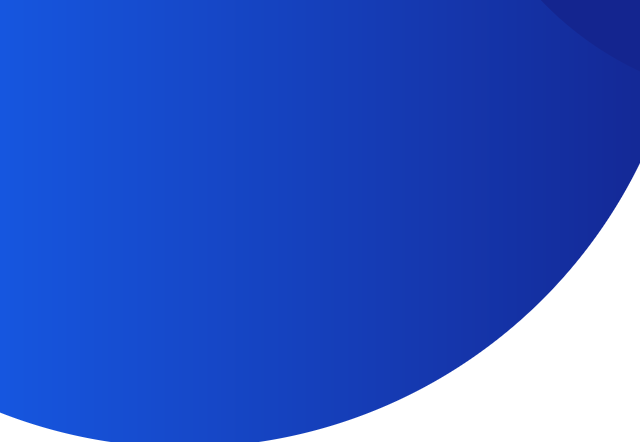
A WebGL 1 fragment shader for this background:

```glsl
precision highp float;

// A huge blue disc cropped by the canvas on a white ground, shaded by a
// horizontal gradient, with a second darker disc in the upper right corner.
// Both discs are distance functions in units of the canvas height.

uniform vec2 u_resolution;

// Smooth coverage of a disc: 1 inside, 0 outside.
float disc(vec2 point, vec2 center, float radius) {
    float pixel = 1.0 / u_resolution.y;
    float dist = length(point - center) - radius;
    return clamp(0.5 - dist / pixel, 0.0, 1.0);
}

void main() {
    vec2 point = gl_FragCoord.xy / u_resolution.y;
    float across = gl_FragCoord.x / u_resolution.x;

    // Gradient from bright blue to deep navy
    vec3 brightBlue = vec3(0.088, 0.338, 0.875);
    vec3 deepBlue = vec3(0.078, 0.160, 0.590);
    vec3 blue = mix(brightBlue, deepBlue, across);

    // Darker disc in the corner
    vec3 navy = vec3(0.078, 0.145, 0.560);
    blue = mix(blue, navy, disc(point, vec2(1.768, 1.520), 0.753));

    // Main disc over the white ground
    float body = disc(point, vec2(0.418, 1.1337), 1.146);
    gl_FragColor = vec4(mix(vec3(1.0), blue, body), 1.0);
}
```
